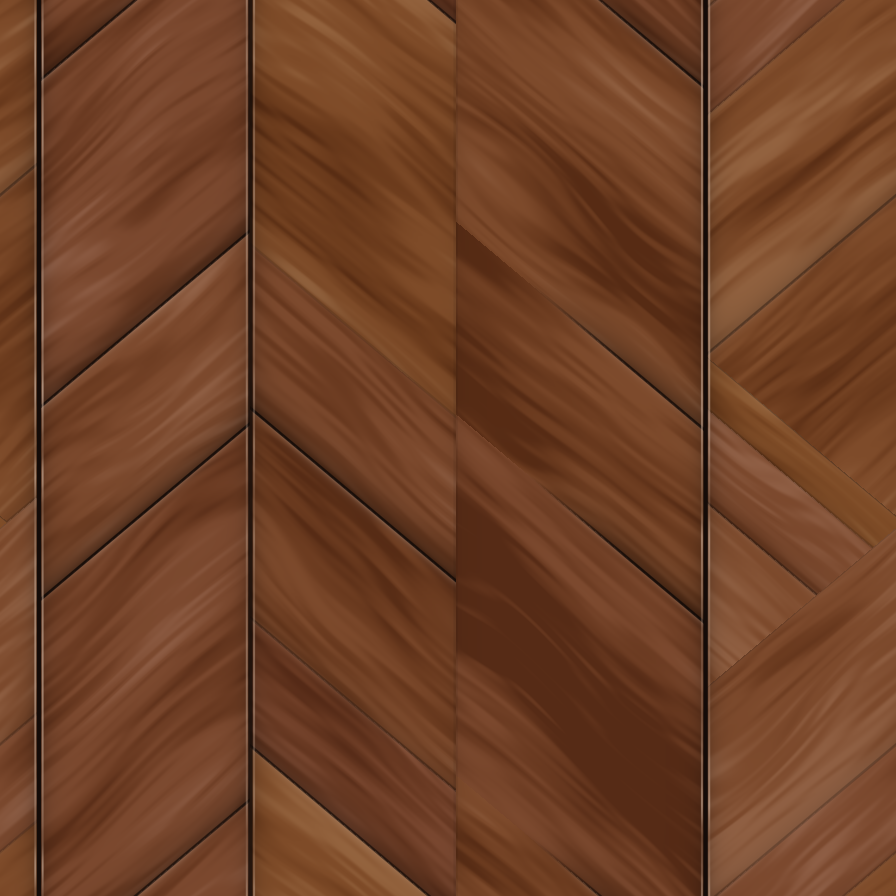
This texture is drawn by a WebGL 2 fragment shader. Its source:

```glsl
#version 300 es
precision highp float;
// Polished wood planks in four upright columns, slanted as an uneven chevron.
// Each column is sheared so its seams become level; grain follows the shear,
// then seams and column grooves are shaded. Both directions wrap around.

#define FIRST_EDGE 0.0435
#define SLOPE 0.84
#define SEAM_WIDTH 0.0019
#define GROOVE_WIDTH 0.0024
#define GRAIN 0.36
#define BLOTCH 0.75
#define PLANK_VARIATION 0.24
#define SHADOW 0.42
#define GLINT 0.75

uniform vec2 u_resolution;
out vec4 fragColor;

const vec3 GROOVE = vec3(0.08, 0.045, 0.03);
const vec3 UMBER = vec3(0.34, 0.17, 0.08);
const vec3 WALNUT = vec3(0.42, 0.23, 0.12);
const vec3 CHESTNUT = vec3(0.49, 0.29, 0.17);
const vec3 TAN = vec3(0.57, 0.38, 0.26);
const vec3 RIM = vec3(0.80, 0.69, 0.61);

// Column starts, measured from the first groove, and their groove depths
const vec4 STARTS = vec4(0.0, 0.236, 0.465, 0.744);
const vec4 DEPTHS = vec4(1.0, 0.8, 0.08, 1.0);
const vec4 TONES = vec4(0.44, 0.43, 0.28, 0.60);

// Seam heights on each column's left side, from the top, and seam depths
const vec4 SEAMS[4] = vec4[4](
    vec4(0.091, 0.456, 0.671, 0.671), vec4(0.273, 0.456, 0.690, 0.833),
    vec4(0.247, 0.462, 0.865, 0.865), vec4(0.010, 0.130, 0.397, 0.768));
const vec4 SEAM_DEPTHS[4] = vec4[4](
    vec4(0.8, 0.9, 1.0, 1.0), vec4(0.15, 1.0, 0.35, 0.75),
    vec4(0.9, 1.0, 0.9, 0.9), vec4(0.25, 0.2, 0.4, 0.2));

float hash(vec2 p) {
    p = fract(p * vec2(0.1031, 0.1137));
    p += dot(p, p.yx + 33.33);
    return fract((p.x + p.y) * p.x * 7.31);
}

float noise(vec2 p) {
    vec2 i = floor(p), f = fract(p);
    f *= f * (3.0 - 2.0 * f);
    return mix(mix(hash(i), hash(i + vec2(1, 0)), f.x),
               mix(hash(i + vec2(0, 1)), hash(i + vec2(1, 1)), f.x), f.y);
}

float line(float d, float halfWidth, float aa) {
    return 1.0 - smoothstep(halfWidth - aa, halfWidth + aa, abs(d));
}

vec3 woodColor(float tone) {
    vec3 c = mix(UMBER, WALNUT, smoothstep(0.0, 0.3, tone));
    c = mix(c, CHESTNUT, smoothstep(0.25, 0.6, tone));
    return mix(c, TAN, smoothstep(0.6, 1.0, tone));
}

// Broad sheen, fine fibres and wavy rings, all stretched along the plank
float grain(vec2 q, float seed) {
    float bend = noise(q * vec2(6.0, 14.0) + seed) - 0.5;
    q.y += bend * 0.025;
    float sheen = noise(q * vec2(4.0, 22.0) + seed * 1.7) - 0.5;
    float fibre = noise(q * vec2(13.0, 170.0) + seed) - 0.5;
    float rings = sin(q.y * 240.0 + bend * 9.0 + 2.0 * sin(q.x * 11.0 + seed));
    return BLOTCH * sheen + GRAIN * (fibre + 0.14 * rings);
}

void main() {
    vec2 p = gl_FragCoord.xy / u_resolution;
    float aa = 0.7 / min(u_resolution.x, u_resolution.y);
    float x = fract(p.x - FIRST_EDGE), y = 1.0 - p.y;

    // Column and slant
    int col = 0;
    for (int i = 1; i < 4; i++) if (x >= STARTS[i]) col = i;
    float dx = x - STARTS[col];
    float slant = (col == 0 || col == 3) ? SLOPE : -SLOPE;
    vec4 seams = SEAMS[col], depths = SEAM_DEPTHS[col];

    // A wedge of crossing planks interrupts the last column
    bool wedge = col == 3 && y > 0.397 + SLOPE * dx && y < 0.768 - SLOPE * dx;
    if (wedge) {
        slant = -SLOPE;
        seams = vec4(0.397, 0.455, 0.56, 0.56);
        depths = vec4(0.35, 0.2, 0.4, 0.4);
    }

    // Nearest seams over and under this point
    float h = y + slant * dx, over = 1.0, under = 1.0;
    int top = 0, bottom = 0;
    for (int i = 0; i < 4; i++) {
        float a = fract(h - seams[i]), b = fract(seams[i] - h);
        if (a < over) { over = a; top = i; }
        if (b < under) { under = b; bottom = i; }
    }
    float stretch = sqrt(1.0 + SLOPE * SLOPE);
    over /= stretch;
    under /= stretch;

    // Plank body
    float seed = float(col) * 17.3 + float(top) * 5.9 + (wedge ? 41.0 : 3.0);
    float tone = TONES[col] + PLANK_VARIATION * (hash(vec2(seed, 8.0)) - 0.5);
    vec3 color = woodColor(tone + grain(vec2(dx * stretch, over), seed));
    float warmth = hash(vec2(seed, 23.0)) - 0.5;
    color *= 1.0 + warmth * vec3(0.04, 0.06, -0.22);

    // Seams: soft shade, dark cut, pale lip; some emerge only to the right
    float fade = col == 2 ? smoothstep(0.25, 0.75, dx / 0.279) : 1.0;
    float cut = depths[bottom] * fade, lip = depths[top] * fade;
    float glow = noise(vec2(dx * 14.0, seed));
    color *= 1.0 - SHADOW * cut * exp(-under / 0.014);
    color = mix(color, RIM, GLINT * lip * (0.25 + 0.5 * glow) * exp(-over / 0.0032));
    float seamDark = max(cut * line(under, SEAM_WIDTH, aa),
                         lip * line(over, SEAM_WIDTH * 0.6, aa));
    color = mix(color, GROOVE, 0.9 * seamDark);

    // Upright grooves with broken bright rims
    for (int i = 0; i < 4; i++) {
        float d = x - STARTS[i];
        d -= round(d);
        float shine = 0.3 + 0.7 * noise(vec2(sin(y * 6.2832) * 5.0, float(i) * 9.0));
        color *= 1.0 - 0.28 * max(DEPTHS[i], 0.2) * exp(-abs(d) / 0.010);
        float rim = line(abs(d) - GROOVE_WIDTH * 1.7, GROOVE_WIDTH * 0.45, aa);
        color = mix(color, RIM, GLINT * DEPTHS[i] * DEPTHS[i] * shine * rim);
        color = mix(color, GROOVE, DEPTHS[i] * line(d, GROOVE_WIDTH, aa));
    }
    fragColor = vec4(color, 1.0);
}
```
